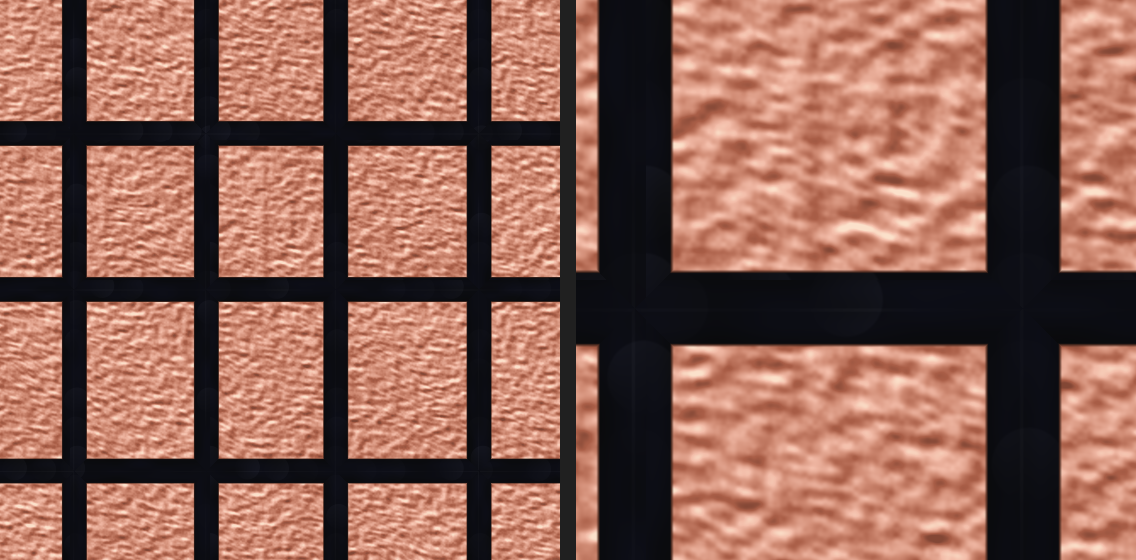
Left: the whole. Right: its middle third, enlarged.
A WebGL 2 fragment shader for this texture:

```glsl
#version 300 es
precision highp float;

uniform vec2 u_resolution;
out vec4 outColor;

// Bar centres in canvas units; the pattern wraps at the borders
const vec4 COLUMNS = vec4(0.1328, 0.3685, 0.5996, 0.8555);
const vec4 ROWS = vec4(0.1589, 0.4831, 0.7617, 0.7617);
const float BAR_HALF = 0.0212;

const vec3 CLAY = vec3(0.82, 0.55, 0.46);
const vec3 CLAY_LIGHT = vec3(0.92, 0.69, 0.61);
const vec3 CLAY_DARK = vec3(0.70, 0.41, 0.32);
const vec3 CREAM = vec3(0.99, 0.90, 0.81);
const vec3 PIT = vec3(0.45, 0.24, 0.18);
const vec3 RIM = vec3(0.27, 0.15, 0.11);
const vec3 SOOT = vec3(0.036, 0.039, 0.045);
const vec3 NAVY = vec3(0.050, 0.054, 0.090);

float hash(vec2 p) {
    vec3 q = fract(vec3(p.xyx) * 0.1031);
    q += dot(q, q.yzx + 33.33);
    return fract((q.x + q.y) * q.z);
}

float noise(vec2 p) {
    vec2 i = floor(p), f = fract(p);
    f = f * f * (3.0 - 2.0 * f);
    return mix(mix(hash(i), hash(i + vec2(1, 0)), f.x),
               mix(hash(i + vec2(0, 1)), hash(i + vec2(1, 1)), f.x), f.y);
}

// Signed offset to the closest bar centre, wrapping around
float nearestBar(float x, vec4 centers) {
    vec4 d = x - centers;
    d -= round(d);
    float best = d.x;
    for (int i = 1; i < 4; i++)
        if (abs(d[i]) < abs(best)) best = d[i];
    return best;
}

// Number of bars passed, used to give each tile its own grain
float tileIndex(float x, vec4 centers) {
    return mod(dot(step(centers, vec4(x)), vec4(1.0)), 4.0);
}

float grainHeight(vec2 p) {
    return 0.65 * noise(p) + 0.35 * noise(p * vec2(1.9, 1.7) + 17.3);
}

// Wavy grain, stretched sideways and lit from above
vec3 clay(vec2 uv, vec2 tile) {
    vec2 seed = tile * vec2(37.0, 53.0) + 11.0;
    float bend = noise(uv * 9.0 + seed) - 0.5;
    vec2 p = uv * vec2(64.0, 122.0) + seed;
    p.y += 0.22 * p.x + 2.5 * bend;
    vec2 light = vec2(-0.16, 0.34);
    float relief = 4.4 * (grainHeight(p - light) - grainHeight(p + light));
    relief += 0.5 * (noise(uv * 330.0 + seed) - 0.5);
    relief += 0.4 * bend;
    vec3 color = mix(CLAY, relief > 0.0 ? CLAY_LIGHT : CLAY_DARK, min(abs(relief), 1.3));
    color = mix(color, CREAM, 0.9 * smoothstep(1.1, 2.5, relief));
    return mix(color, PIT, 0.7 * smoothstep(1.2, 2.7, -relief));
}

// Dark bar with faint worn discs and a thin seam along its middle
vec3 bar(float across, float along, float seed) {
    float spacing = 0.052;
    float cell = floor(along / spacing);
    float chance = hash(vec2(cell, seed));
    vec2 q = vec2(across, (fract(along / spacing) - 0.5) * spacing);
    q.x -= (chance - 0.5) * 0.014;
    float disc = 1.0 - smoothstep(0.021, 0.023, length(q));
    float shade = disc * (0.5 + q.y / spacing) * smoothstep(0.35, 1.0, chance);
    float blotch = noise(vec2(across * 70.0, along * 24.0) + seed * 7.0);
    float core = 1.0 - smoothstep(0.4, 1.0, abs(across) / BAR_HALF);
    vec3 color = mix(SOOT, NAVY, 0.35 * core + 0.65 * blotch);
    float seam = 1.0 - smoothstep(0.0004, 0.0016, abs(across + 0.001));
    float worn = noise(vec2(along * 18.0, seed));
    return color + vec3(0.030, 0.031, 0.036) * shade + 0.025 * seam * worn;
}

void main() {
    vec2 uv = gl_FragCoord.xy / u_resolution;
    vec2 offset = vec2(nearestBar(uv.x, COLUMNS), nearestBar(uv.y, ROWS));
    vec2 tile = vec2(tileIndex(uv.x, COLUMNS), mod(tileIndex(uv.y, ROWS), 4.0));
    float edge = min(abs(offset.x), abs(offset.y)) - BAR_HALF;
    float pixel = 1.0 / min(u_resolution.x, u_resolution.y);
    float soft = max(0.0006, 0.6 * pixel);

    // Bars, with the closer of the two directions on top
    bool upright = abs(offset.x) < abs(offset.y);
    vec3 dark = upright ? bar(offset.x, uv.y, floor(uv.x * 8.0) + 3.0)
                        : bar(offset.y, uv.x, floor(uv.y * 8.0) + 31.0);

    // Tiles, with a narrow brown rim where they meet the bars
    vec3 face = clay(uv, tile);
    face = mix(RIM, face, smoothstep(0.0, 0.0022, edge));
    outColor = vec4(mix(dark, face, smoothstep(-soft, soft, edge)), 1.0);
}
```
